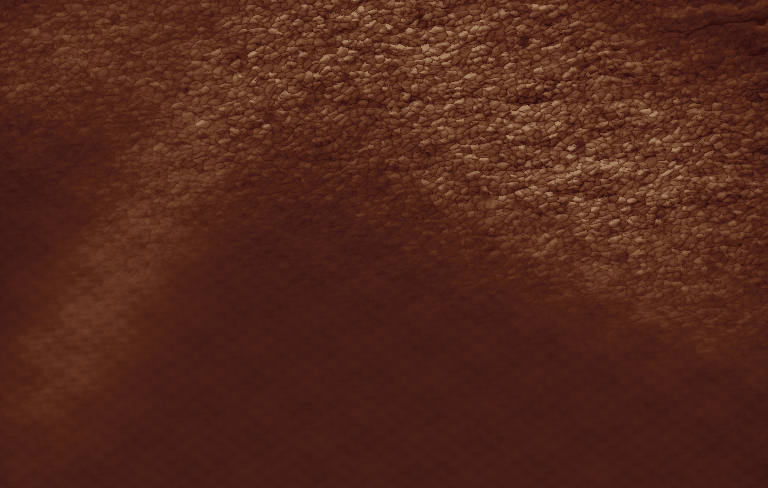
Reproduce this texture procedurally as a WebGL 2 fragment shader.

```glsl
#version 300 es
precision highp float;

uniform vec2 u_resolution;
out vec4 outColor;

const float ASPECT = 1.57;
const vec2 PEBBLE_SCALE = vec2(56.0, 80.0);
const vec2 FOLD_SCALE = vec2(15.0, 37.0);
const vec2 GRAIN_SCALE = vec2(125.0, 185.0);
const float CREASE_ROWS = 21.0;
const float SLOPE = 0.13;
const float BASE_TONE = 1.1;
const float SHEEN_GAIN = 2.75;
const float CRACK_DEPTH = 1.7;
const float GLINT_GAIN = 3.2;
const float MOTTLE_GAIN = 0.22;
const float GRAIN_GAIN = 0.4;
const vec3 RAMP[7] = vec3[7](
    vec3(0.18, 0.06, 0.05), vec3(0.27, 0.11, 0.09), vec3(0.33, 0.15, 0.09),
    vec3(0.40, 0.22, 0.14), vec3(0.46, 0.29, 0.19), vec3(0.54, 0.38, 0.27),
    vec3(0.65, 0.51, 0.39));

vec2 hash2(vec2 p) {
    vec3 q = fract(p.xyx * vec3(0.1031, 0.1030, 0.0973));
    q += dot(q, q.yzx + 33.33);
    return fract((q.xx + q.yz) * q.zy);
}

// Cellular noise: border distance, offset from the cell centre, cell id
vec4 cells(vec2 p) {
    vec2 base = floor(p), nearest = vec2(0.0), id = vec2(0.0);
    float f1 = 9.0, f2 = 9.0;
    for (int j = -1; j <= 1; j++) {
        for (int i = -1; i <= 1; i++) {
            vec2 cell = base + vec2(i, j);
            vec2 offset = p - cell - hash2(cell + 70.0);
            float d = length(offset);
            if (d < f1) {
                f2 = f1;
                f1 = d;
                nearest = offset;
                id = cell;
            } else {
                f2 = min(f2, d);
            }
        }
    }
    return vec4(f2 - f1, nearest, hash2(id + 131.0).x);
}

// Layered sines, each octave turned and bent by the previous one
float waves(vec2 p) {
    float sum = 0.0, gain = 0.5;
    for (int i = 0; i < 5; i++) {
        sum += gain * sin(p.x + 1.7 * sum) * sin(p.y + 1.3 * sum + float(i));
        p = mat2(1.45, 1.1, -1.1, 1.45) * p + 2.3;
        gain *= 0.65;
    }
    return sum;
}

// Soft elliptical light, rotated by angle
float glow(vec2 p, vec2 centre, float angle, vec2 radii) {
    vec2 d = p - centre;
    float c = cos(angle), s = sin(angle);
    d = vec2(c * d.x + s * d.y, c * d.y - s * d.x) / radii;
    return exp(-dot(d, d));
}

float sheenAt(vec2 p) {
    float s = 0.72 * glow(p, vec2(0.86, 0.98), -0.15, vec2(0.48, 0.24));
    s += 0.60 * glow(p, vec2(1.12, 0.68), -0.25, vec2(0.46, 0.20));
    s += 0.40 * glow(p, vec2(1.34, 0.43), -0.42, vec2(0.36, 0.13));
    s += 0.30 * glow(p, vec2(1.45, 0.72), 0.10, vec2(0.28, 0.22));
    s += 0.56 * glow(p, vec2(0.29, 0.52), 1.00, vec2(0.38, 0.12));
    s += 0.58 * glow(p, vec2(0.14, 0.89), 0.25, vec2(0.30, 0.14));
    s += 0.26 * glow(p, vec2(0.45, 0.78), 0.60, vec2(0.22, 0.13));
    s += 0.24 * glow(p, vec2(0.12, 0.24), 1.00, vec2(0.22, 0.14));
    s -= 0.35 * glow(p, vec2(1.57, 1.00), 0.30, vec2(0.26, 0.16));
    s -= 0.16 * glow(p, vec2(0.38, 0.93), 0.60, vec2(0.13, 0.05));
    return max(s, 0.0);
}

vec3 toneColour(float tone) {
    tone = clamp(tone, 0.0, 5.999);
    int i = int(tone);
    return mix(RAMP[i], RAMP[i + 1], fract(tone));
}

void main() {
    vec2 uv = gl_FragCoord.xy / u_resolution;
    vec2 p = uv * vec2(ASPECT, 1.0);
    float mottle = waves(p * vec2(27.0, 48.0));
    float grain = waves(p * GRAIN_SCALE + 5.0);
    vec2 bend = vec2(waves(p * 9.0), waves(p.yx * 11.0 + 4.0));
    vec2 warped = p + 0.010 * bend;

    // Depth of field and the creased right side
    float focus = smoothstep(0.20, 0.72, p.y + 0.16 * (p.x - 0.8));
    focus *= mix(0.6, 1.0, smoothstep(0.25, 0.65, p.x));
    float creased = smoothstep(0.75, 1.3, p.x) * smoothstep(0.40, 0.62, p.y);
    float sheen = sheenAt(p + 0.02 * mottle);

    // Fine pebbles: dark cracks and lit upper faces
    vec4 pebble = cells(warped * PEBBLE_SCALE + 0.35 * grain);
    float crack = 1.0 - smoothstep(0.0, 0.36, pebble.x);
    float glint = pebble.w * smoothstep(-0.35, 0.5, pebble.z - 0.3 * pebble.y) - 0.24;

    // Middle folds, sloping gently across the surface
    vec2 slanted = warped - vec2(0.0, SLOPE * p.x);
    vec4 fold = cells(slanted * FOLD_SCALE + 9.0 + 0.2 * mottle);
    float foldLine = 1.0 - smoothstep(0.0, 0.25, fold.x);
    float foldLight = fold.z + 0.7 * (fold.w - 0.5);

    // Long broken creases with a bright lip under each dark line
    float row = slanted.y * CREASE_ROWS + 0.55 * bend.y + 0.22 * mottle;
    float rise = fract(row);
    float broken = smoothstep(-0.2, 0.3, waves(vec2(p.x * 7.0, floor(row) * 3.7 + 1.0)));
    float creaseLine = 1.0 - smoothstep(0.0, 0.22, rise);
    float lip = smoothstep(0.55, 0.90, rise) * (1.0 - smoothstep(0.91, 1.0, rise));
    creaseLine *= smoothstep(0.0, 0.03, rise);

    float tone = BASE_TONE + SHEEN_GAIN * sheen;
    tone += MOTTLE_GAIN * mottle * (1.0 + 2.5 * sheen);
    tone += GRAIN_GAIN * grain * (0.7 + sheen);
    tone += focus * (0.28 + sheen) * (GLINT_GAIN * glint - CRACK_DEPTH * (crack - 0.3));
    tone += (0.15 + focus) * sheen * (1.2 * foldLight - 0.7 * foldLine + 0.15);
    tone += creased * broken * (1.5 * lip - 1.5 * creaseLine);

    // Slightly darkened sides
    tone -= 0.3 * pow(abs(uv.x - 0.5) * 2.0, 7.0);
    outColor = vec4(toneColour(tone), 1.0);
}
```
